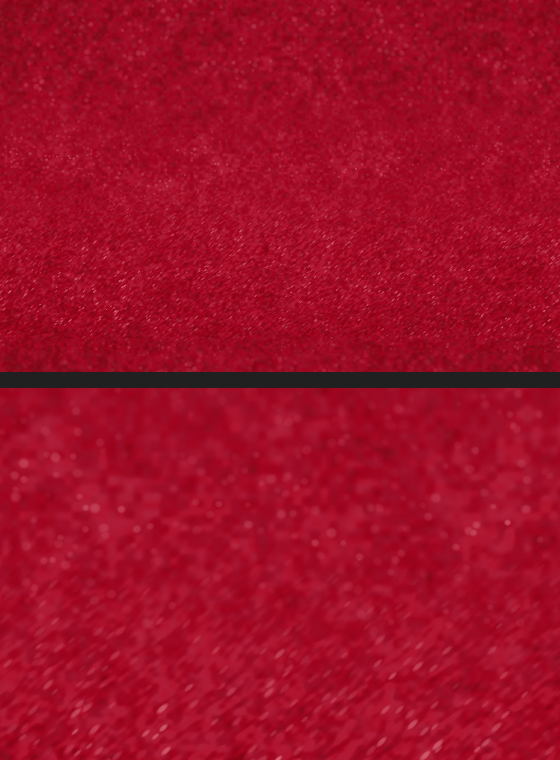
Top: the whole. Bottom: its middle third, enlarged.
A WebGL 1 fragment shader for this texture:

```glsl
precision highp float;
// Red felt seen at a low angle: crisp slanted fibres low down, soft glowing grains above.

uniform vec2 u_resolution;

const float TAU = 6.2831853;

// Colours
const vec3 SHADOW = vec3(0.525, 0.010, 0.075);
const vec3 BASE   = vec3(0.628, 0.014, 0.120);
const vec3 LIGHT  = vec3(0.695, 0.080, 0.185);
const vec3 GLINT  = vec3(0.820, 0.370, 0.440);
const vec3 HAZE   = vec3(-0.012, 0.045, 0.045);

// Cells across the canvas for each depth of focus
const vec2 FIBRE_CELLS  = vec2(170.0, 220.0);
const vec2 FINE_CELLS   = vec2(230.0, 190.0);
const vec2 MEDIUM_CELLS = vec2(190.0, 130.0);
const vec2 SOFT_CELLS   = vec2(112.0, 76.0);
const vec2 CLUMP_CELLS  = vec2(44.0, 30.0);
const vec2 PATCH_CELLS  = vec2(13.0, 10.0);

// Strengths
const float FINE_CONTRAST   = 1.45;
const float MEDIUM_CONTRAST = 1.05;
const float SOFT_CONTRAST   = 0.75;
const float CLUMP_CONTRAST  = 0.38;
const float PATCH_CONTRAST  = 0.22;
const float ROW_SHADE       = 0.17;
const float SIDE_SHADE      = 0.06;
const float FIBRE_WAVE      = 0.012;

vec3 hash3(vec2 cell, float seed) {
  vec3 p = fract(vec3(cell.xyx + seed * 17.31) * vec3(0.1031, 0.1030, 0.0973));
  p += dot(p, p.yxz + 33.33);
  return fract((p.xxy + p.yzz) * p.zyx);
}

vec2 wrapCell(vec2 cell, vec2 cells) {
  return floor(mod(cell + 0.5, cells));
}

// A whole-number slant keeps the sheared lattice periodic.
vec2 slantedGrid(vec2 uv, vec2 cells, float slant) {
  return vec2(uv.x, uv.y - slant * uv.x) * cells;
}

// Wrapping value noise, centred on zero
float noise(vec2 uv, vec2 cells, float slant, float seed) {
  vec2 p = slantedGrid(uv, cells, slant);
  vec2 i = floor(p);
  vec2 f = p - i;
  f = f * f * (3.0 - 2.0 * f);
  float a = hash3(wrapCell(i, cells), seed).x;
  float b = hash3(wrapCell(i + vec2(1.0, 0.0), cells), seed).x;
  float c = hash3(wrapCell(i + vec2(0.0, 1.0), cells), seed).x;
  float d = hash3(wrapCell(i + 1.0, cells), seed).x;
  return mix(mix(a, b, f.x), mix(c, d, f.x), f.y) - 0.5;
}

// Scattered soft spots, one per cell, of random brightness
float specks(vec2 uv, vec2 cells, float slant, float share, float radius, float seed) {
  vec2 p = slantedGrid(uv, cells, slant);
  vec2 i = floor(p);
  float glow = 0.0;
  for (int y = -1; y <= 1; y++) {
    for (int x = -1; x <= 1; x++) {
      vec2 cell = i + vec2(float(x), float(y));
      vec2 id = wrapCell(cell, cells);
      vec3 r = hash3(id, seed);
      vec3 look = hash3(id, seed + 5.0);
      float d = length(p - cell - r.xy);
      float size = radius * mix(0.7, 1.2, look.x);
      float spot = 1.0 - smoothstep(size * 0.35, size, d);
      glow = max(glow, spot * step(r.z, share) * mix(0.35, 1.0, look.y));
    }
  }
  return glow;
}

void main() {
  vec2 uv = gl_FragCoord.xy / u_resolution;

  // Depth of focus: sharp in the lower part, blurred across the top edge
  float blur = smoothstep(0.22, 0.92, uv.y) + 1.0 - smoothstep(0.0, 0.13, uv.y);
  float fineShare = 1.0 - smoothstep(0.05, 0.50, blur);
  float softShare = smoothstep(0.40, 0.95, blur);
  float mediumShare = 1.0 - max(fineShare, softShare);

  // Fibres and grains
  float clump = noise(uv, CLUMP_CELLS, 0.0, 1.0);
  float patches = noise(uv, PATCH_CELLS, 0.0, 2.0);
  vec2 bent = uv + vec2(0.0, FIBRE_WAVE * patches);
  float fine = 0.6 * noise(bent, FIBRE_CELLS, 1.0, 3.0) + 0.5 * noise(bent, FINE_CELLS, 0.0, 4.0);
  float medium = 0.75 * noise(bent, MEDIUM_CELLS, 0.0, 6.0) + 0.4 * noise(bent, SOFT_CELLS, 1.0, 7.0);
  float soft = noise(uv, SOFT_CELLS, 0.0, 8.0);
  float tone = 0.5 + fine * FINE_CONTRAST * fineShare + medium * MEDIUM_CONTRAST * mediumShare
    + soft * SOFT_CONTRAST * softShare + clump * CLUMP_CONTRAST + patches * PATCH_CONTRAST;

  // Light falls off towards the edges
  tone -= ROW_SHADE * cos(TAU * (uv.y + 0.04)) + SIDE_SHADE * cos(TAU * uv.x);

  // Glints spread and fade as they leave the focus
  float glint = 0.70 * fineShare * specks(bent, vec2(110.0, 120.0), 1.0, 0.24, 0.42, 9.0);
  glint += 0.48 * mediumShare * specks(bent, vec2(140.0, 96.0), 0.0, 0.22, 0.50, 10.0);
  glint += 0.27 * softShare * specks(uv, vec2(96.0, 64.0), 0.0, 0.30, 0.58, 11.0);
  glint *= clamp(0.85 + 1.3 * clump + 0.8 * patches, 0.2, 1.5);

  vec3 colour = mix(SHADOW, BASE, smoothstep(-0.1, 0.55, tone));
  colour = mix(colour, LIGHT, smoothstep(0.5, 1.1, tone));
  colour += HAZE * clamp(0.25 + 0.25 * blur + 1.2 * noise(uv, MEDIUM_CELLS, 0.0, 12.0), 0.0, 1.0);
  colour = mix(colour, GLINT, glint);
  gl_FragColor = vec4(clamp(colour, 0.0, 1.0), 1.0);
}
```
